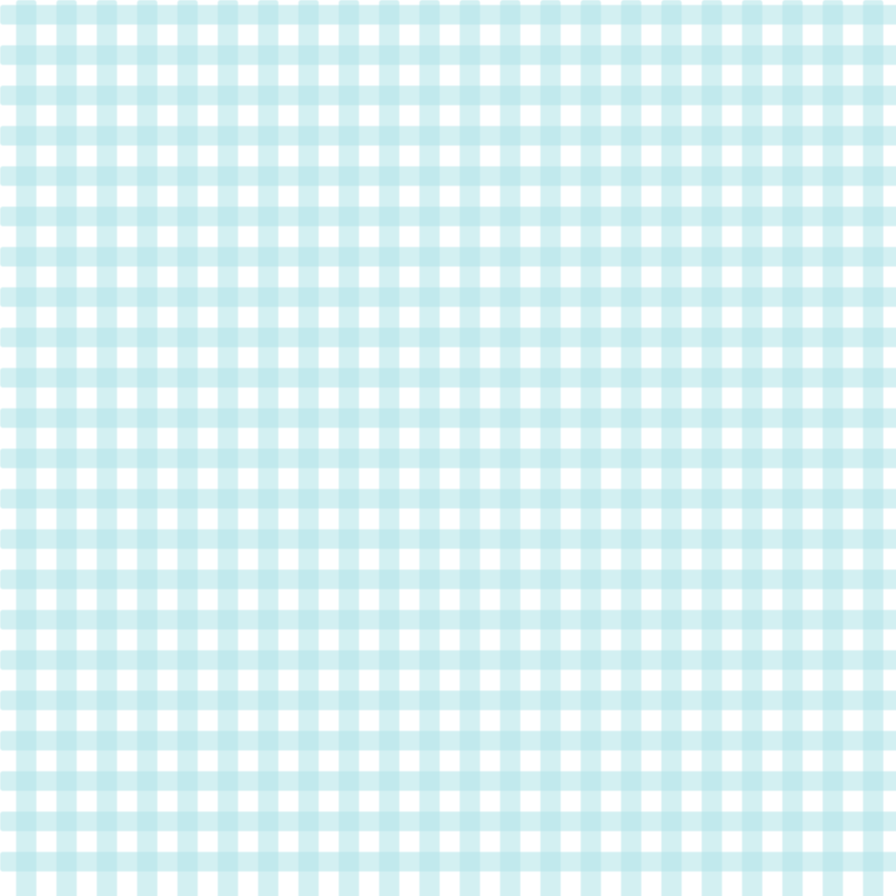
Write a WebGL 1 fragment shader that draws this pattern.

```glsl
precision highp float;
// Pale aqua gingham: translucent bands crossing on white, deeper where they overlap.

uniform vec2 u_resolution;

#define PITCH 0.04501                  // spacing of the bands
#define BAND_COUNT 22.0                // bands in each direction
#define FIRST_COLUMN 0.0293            // centre of the leftmost band
#define FIRST_ROW 0.0165               // centre of the top band, from the top
#define COLUMN_HALF 0.0113             // half width of vertical bands
#define ROW_HALF 0.0109                // half width of horizontal bands
#define END_RADIUS 0.0035              // rounding where bands begin
#define SOFTNESS 0.0015                // half width of the blurred edge
#define DYE_OPACITY 0.57
#define DYE vec3(0.700, 0.895, 0.912)
#define CLOTH vec3(1.0)

// Signed distance to a band that starts at along = 0 with rounded corners.
float bandDistance(float across, float along, float halfWidth) {
    vec2 q = vec2(abs(across) - halfWidth, -along) + END_RADIUS;
    return length(max(q, 0.0)) + min(max(q.x, q.y), 0.0) - END_RADIUS;
}

// Offset from the centre of the nearest band.
float nearestBand(float position, float first) {
    float index = floor((position - first) / PITCH + 0.5);
    return position - first - PITCH * clamp(index, 0.0, BAND_COUNT - 1.0);
}

float coverage(float distance) {
    float blur = max(SOFTNESS, 0.7 / min(u_resolution.x, u_resolution.y));
    return 1.0 - smoothstep(-blur, blur, distance);
}

void main() {
    // Position measured from the top left corner.
    vec2 p = gl_FragCoord.xy / u_resolution;
    p.y = 1.0 - p.y;

    float column = coverage(bandDistance(nearestBand(p.x, FIRST_COLUMN), p.y, COLUMN_HALF));
    float row = coverage(bandDistance(nearestBand(p.y, FIRST_ROW), p.x, ROW_HALF));

    // Layer both sets of bands so crossings darken.
    vec3 color = mix(CLOTH, DYE, DYE_OPACITY * column);
    color = mix(color, DYE, DYE_OPACITY * row);
    gl_FragColor = vec4(color, 1.0);
}
```
